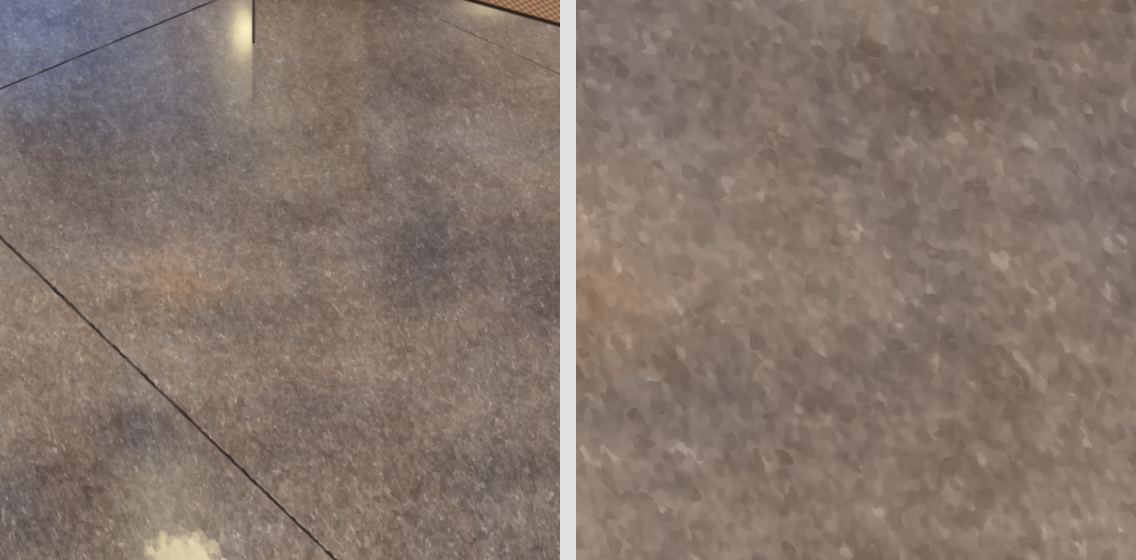
Left, the full canvas; right, a detail of the centre.
This texture is drawn by a WebGL 1 fragment shader. Its source:

```glsl
precision highp float;
// Stained, polished concrete floor: warped layered sines make the mottling,
// smooth cellular noise makes grain and pits, and segment distances cut joints.
// Soft lamp glows, a cool sheen and pale reflected panels lie on top.
uniform vec2 u_resolution;

vec2 hash2(vec2 p) {
  vec3 q = fract(p.xyx * vec3(0.1031, 0.1030, 0.0973));
  q += dot(q, q.yzx + 33.33);
  return fract((q.xx + q.yz) * q.zy);
}

// Layered sines, each layer turned and bent; roughly -1 to 1.
float clouds(vec2 p) {
  float sum = 0.0, amp = 0.5;
  for (int i = 0; i < 6; i++) {
    p = mat2(0.8, 0.6, -0.6, 0.8) * p * 1.75 + vec2(1.7, 4.1);
    p += 0.7 * sin(p.yx * 1.3);
    sum += amp * sin(p.x) * sin(p.y);
    amp *= 0.68;
  }
  return sum;
}

// Blended cell values, centred on zero.
float grain(vec2 p) {
  vec2 cell = floor(p);
  float sum = 0.0, total = 0.0;
  for (int j = -1; j <= 1; j++)
    for (int i = -1; i <= 1; i++) {
      vec2 id = cell + vec2(float(i), float(j));
      vec2 d = id + hash2(id) - p;
      float w = exp(-7.0 * dot(d, d));
      sum += w * hash2(id + 57.3).x;
      total += w;
    }
  return sum / total - 0.5;
}

float segment(vec2 p, vec2 a, vec2 b) {
  vec2 ab = b - a;
  return length(p - a - ab * clamp(dot(p - a, ab) / dot(ab, ab), 0.0, 1.0));
}

float line(float dist, float halfWidth) {
  return 1.0 - smoothstep(halfWidth * 0.2, halfWidth * 1.8, dist);
}

float spot(vec2 p, vec2 centre, vec2 radius) {
  vec2 d = (p - centre) / radius;
  return exp(-dot(d, d));
}

void main() {
  vec2 uv = gl_FragCoord.xy / u_resolution;
  float mottle = clouds(uv * vec2(2.6, 3.6));
  float patches = clouds(uv * vec2(7.0, 9.0) + 8.0);
  vec2 bent = uv + 0.03 * vec2(patches, mottle);

  // Grain stands steep, leaning a little, and fades with distance.
  vec2 lean = vec2(uv.x + 0.25 * uv.y, uv.y * (0.9 + 0.3 * uv.y));
  float near = mix(1.0, 0.5, uv.y);
  float coarse = grain(lean * vec2(85.0, 62.0));
  float fine = grain(lean * vec2(215.0, 150.0) + 31.0);
  float speckle = 0.5 * coarse + 0.65 * fine;

  // Stain: brown tones, then rust, tan and violet blooms.
  float tone = 0.016 + 0.062 * mottle + 0.045 * patches + 0.16 * near * speckle;
  vec3 color = vec3(0.50, 0.44, 0.40) + tone * vec3(1.0, 0.94, 0.86);
  color += vec3(0.016, 0.0, -0.016) * clouds(uv * 5.0 + 21.0);
  color += vec3(0.065, 0.03, -0.005) * spot(bent, vec2(0.33, 0.51), vec2(0.11, 0.06));
  color += 0.06 * spot(bent, vec2(0.80, 0.75), vec2(0.15, 0.05));
  color += vec3(0.05, 0.045, 0.03) * spot(bent, vec2(0.04, 0.42), vec2(0.10, 0.16));
  float violet = spot(bent, vec2(0.79, 0.56), vec2(0.13, 0.07))
               + spot(bent, vec2(0.97, 0.46), vec2(0.09, 0.07))
               + spot(bent, vec2(0.26, 0.22), vec2(0.08, 0.05))
               + 0.8 * spot(bent, vec2(0.54, 0.30), vec2(0.08, 0.05))
               + 0.7 * spot(bent, vec2(0.05, 0.08), vec2(0.09, 0.08));
  color -= vec3(0.085, 0.075, 0.05) * violet;

  // Cool sheen in the far left corner, over a darker grey fringe.
  float fringe = spot(bent, vec2(0.22, 0.86), vec2(0.24, 0.16));
  color -= vec3(0.075, 0.045, 0.01) * fringe;
  float sheen = spot(bent, vec2(0.04, 0.98), vec2(0.28, 0.22));
  color = mix(color, vec3(0.45, 0.48, 0.59) + 1.2 * (tone - 0.016), 0.95 * sheen);

  // Reflected panel, its curved shadow and a faint seam.
  float panel = smoothstep(0.450, 0.458, uv.x) * (1.0 - smoothstep(0.645, 0.660, uv.x));
  color += vec3(0.035, 0.028, 0.01) * panel * smoothstep(0.60, 0.75, uv.y);
  float arcY = 0.62 + 2.2 * (bent.x - 0.56) * (bent.x - 0.56);
  color -= 0.08 * spot(bent, vec2(0.56, arcY), vec2(0.13, 0.025));
  color -= 0.09 * spot(bent, vec2(0.56, 1.0), vec2(0.12, 0.03));
  float seam = smoothstep(0.680, 0.687, uv.x) * (1.0 - smoothstep(0.687, 0.86, uv.x));
  color -= 0.03 * seam * (1.0 - smoothstep(0.58, 0.66, uv.y));

  // Irregular pits and pale chips where the grain peaks.
  float pits = smoothstep(0.22, 0.42, grain(lean * vec2(130.0, 105.0) + 71.0) - 0.12 * coarse);
  float scuffs = smoothstep(0.27, 0.45, grain(lean * vec2(150.0, 90.0) + 13.0) + 0.12 * coarse);
  color -= 0.09 * near * pits * smoothstep(-0.3, 0.3, fine);
  color += 0.09 * near * scuffs * smoothstep(-0.2, 0.3, fine);

  // Lamp glows, the far one cut off by the panel edge.
  float leftOfEdge = 1.0 - smoothstep(0.448, 0.454, uv.x);
  float farGlow = leftOfEdge * (spot(uv, vec2(0.435, 0.945), vec2(0.022, 0.045))
                + 0.4 * spot(uv, vec2(0.43, 0.92), vec2(0.05, 0.13)));
  float nearGlow = smoothstep(0.25, 0.85, spot(bent, vec2(0.35, 0.0), vec2(0.085, 0.06)) + 0.35 * coarse)
                 + 0.35 * spot(bent, vec2(0.29, 0.07), vec2(0.09, 0.10));
  float sideGlow = 0.7 * spot(uv, vec2(0.87, 0.99), vec2(0.05, 0.025));
  color = mix(color, vec3(0.82, 0.77, 0.63) + 0.4 * tone, min(farGlow + nearGlow + sideGlow, 1.0));
  color += vec3(0.15, 0.16, 0.12) * leftOfEdge * spot(uv, vec2(0.437, 0.945), vec2(0.014, 0.025));

  // Saw-cut joints with worn edges, and the panel's dark upright.
  vec2 ragged = uv + 0.0018 * speckle;
  float cut = segment(ragged, vec2(-0.02, 0.596), vec2(0.62, -0.02));
  float worn = smoothstep(-0.2, 0.25, grain(uv * 40.0));
  float chips = smoothstep(0.36, 0.46, uv.x) * worn;
  color = mix(color, vec3(0.74, 0.69, 0.64), 0.6 * chips * line(abs(cut - 0.003), 0.002));
  color = mix(color, vec3(0.18, 0.15, 0.14), (0.9 - 0.3 * worn) * line(cut, 0.0026));
  float farCut = segment(ragged, vec2(-0.02, 0.833), vec2(0.41, 1.01));
  color = mix(color, vec3(0.20, 0.19, 0.22), (0.8 - 0.3 * worn) * line(farCut, 0.0019));
  float paleCut = segment(ragged, vec2(0.70, 1.005), vec2(1.02, 0.858));
  float shine = worn * spot(uv, vec2(0.84, 0.94), vec2(0.07, 0.08));
  color = mix(color, mix(vec3(0.36, 0.31, 0.28), vec3(0.78, 0.73, 0.65), shine), 0.55 * line(paleCut, 0.0017));
  float upright = segment(uv, vec2(0.453, 0.925), vec2(0.453, 1.02));
  color = mix(color, vec3(0.22, 0.18, 0.17), 0.8 * line(upright, 0.0024));

  // Ribbed mat in the far right corner, with a dark rim.
  float mat = uv.y - 1.0 + 0.28 * (uv.x - 0.84);
  float ribs = 0.5 + 0.5 * sin(uv.x * 420.0) * sin(mat * 600.0);
  color = mix(color, mix(vec3(0.50, 0.36, 0.27), vec3(0.70, 0.54, 0.42), ribs), smoothstep(0.0, 0.003, mat));
  color = mix(color, vec3(0.18, 0.13, 0.11), line(abs(mat), 0.0035));

  gl_FragColor = vec4(clamp(color, 0.0, 1.0), 1.0);
}
```
